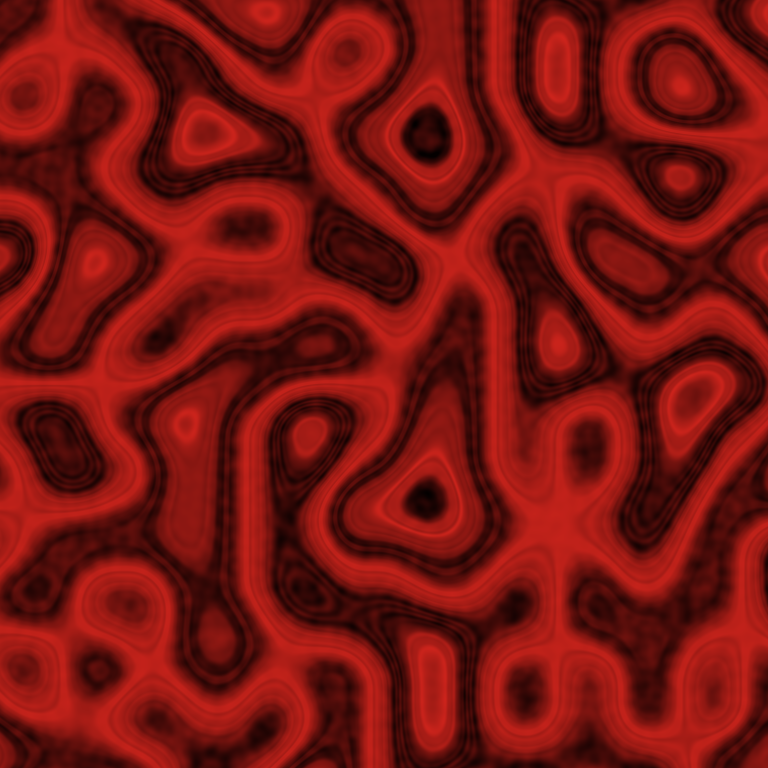
Give the GLSL for this pattern, as a three.js fragment shader.

```glsl
varying vec2 vUv;

float hash(vec2 p) {
  return fract(sin(dot(p, vec2(127.1, 311.7))) * 43758.5453);
}

// Slope at a lattice corner, limited to eight directions
float corner(vec2 cell, vec2 offset) {
  float angle = floor(hash(cell) * 8.0) * 0.785398;
  return dot(vec2(cos(angle), sin(angle)), offset);
}

float gradientNoise(vec2 p) {
  vec2 i = floor(p), f = fract(p);
  vec2 u = f * f * f * (f * (f * 6.0 - 15.0) + 10.0);
  vec2 e = vec2(1.0, 0.0);
  return mix(
    mix(corner(i, f), corner(i + e.xy, f - e.xy), u.x),
    mix(corner(i + e.yx, f - e.yx), corner(i + e.xx, f - e.xx), u.x),
    u.y);
}

float lineNoise(float x, float seed) {
  float i = floor(x), f = fract(x);
  return mix(hash(vec2(i, seed)), hash(vec2(i + 1.0, seed)), f * f * (3.0 - 2.0 * f));
}

// Fine contour lines, centred on zero
float contourLines(float height) {
  float sum = 0.0, weight = 0.5, frequency = 13.0;
  for (int k = 0; k < 3; k++) {
    sum += weight * (lineNoise(height * frequency + 40.0, float(k) + 3.0) - 0.5);
    frequency *= 1.9;
    weight *= 0.75;
  }
  return sum;
}

void main() {
  float height = gradientNoise(vUv * 6.2 + vec2(13.0, 7.4));

  // Broad bands, with uneven spacing
  float bend = lineNoise(height * 6.0 + 20.0, 9.0) - 0.5;
  float band = cos(height * 15.0 + 0.5 + bend * 1.6);

  // Faint beads that show mostly in the dark bands
  float beads = gradientNoise(vUv * 62.0 + 5.0) * (0.11 - 0.07 * band);

  float glow = 0.46 + 0.27 * band + 0.62 * contourLines(height) + beads;
  glow = clamp(glow, 0.02, 1.0);

  // Deep red, with slightly less green and blue in the shade
  float tint = pow(glow, 1.15);
  gl_FragColor = vec4(0.88 * glow, 0.155 * tint, 0.12 * tint, 1.0);
}
```
